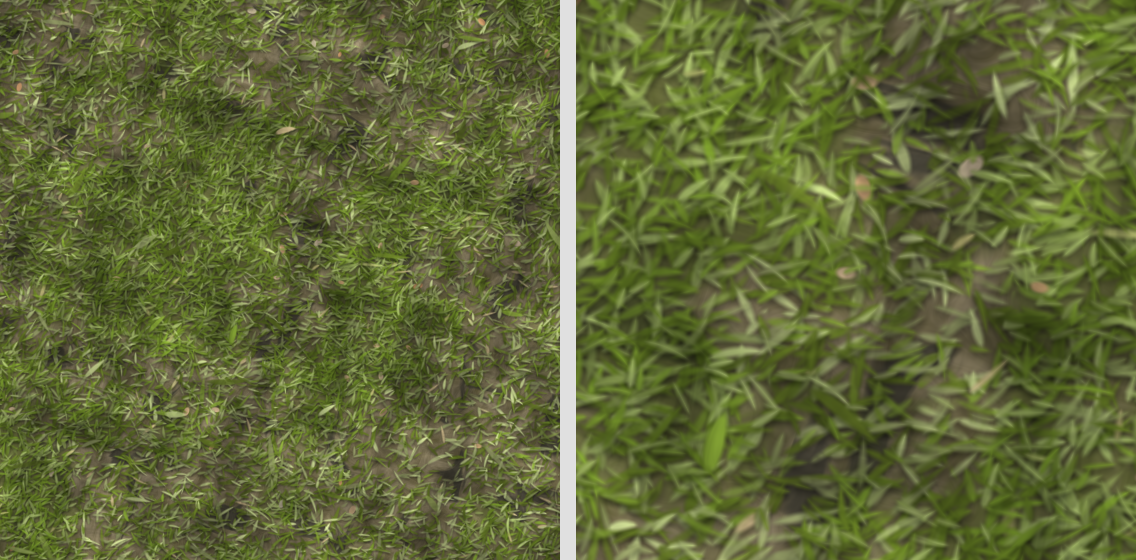
Left, the full canvas; right, a detail of the centre.
This texture is drawn by a Shadertoy shader. Its source:

```glsl
// Worn lawn seen from above: soft tangled grass over brown soil.
// Layers of jittered cells scatter tapered blades, which share colours in tufts
// and thin out on bare patches made of warped, layered sines.

vec4 hash4(vec3 p) {
    vec4 q = fract(p.xyzx * vec4(0.1031, 0.1030, 0.0973, 0.1099));
    q += dot(q, q.wzxy + 33.33);
    return fract((q.xxyz + q.yzzw) * q.zywx);
}

mat2 rotate(float a) {
    return mat2(cos(a), sin(a), -sin(a), cos(a));
}

// Layered sines, each octave turned and warped; roughly -1 to 1
float mottle(vec2 p) {
    float sum = 0.0, amp = 0.6;
    for (int i = 0; i < 5; i++) {
        p = rotate(1.1) * p * 1.75 + 2.7;
        p += 0.6 * sin(p.yx * 1.2);
        sum += amp * sin(p.x) * cos(p.y);
        amp *= 0.62;
    }
    return sum;
}

vec3 soilColor(vec2 p) {
    float grain = mottle(p * 42.0);
    vec3 soil = mix(vec3(0.31, 0.285, 0.19), vec3(0.48, 0.44, 0.35), 0.5 + 0.5 * grain);
    float clod = smoothstep(0.3, 0.65, mottle(p * 15.0 + 5.0));
    return mix(soil, vec3(0.19, 0.185, 0.16), 0.75 * clod);
}

// Dull, green, olive, pale and straw blades, picked by a random value
vec3 bladeColor(float pick, float lush) {
    vec3 c = mix(vec3(0.27, 0.32, 0.10), vec3(0.36, 0.43, 0.13), smoothstep(0.0, 0.28, pick));
    c = mix(c, vec3(0.46, 0.57, 0.18), smoothstep(0.28, 0.5, pick));
    c = mix(c, vec3(0.51, 0.54, 0.35), smoothstep(0.5, 0.6, pick));
    c = mix(c, vec3(0.72, 0.77, 0.52), smoothstep(0.7, 0.91, pick));
    c = mix(c, vec3(0.76, 0.68, 0.51), smoothstep(0.955, 0.975, pick));
    return mix(c, vec3(0.39, 0.53, 0.12), 0.32 * lush);
}

// Draws one layer of blades, each with a soft shadow below it
vec3 addBlades(vec3 col, vec2 p, float layer, float cells, float share, float lush, float flow) {
    vec2 g = p * cells + layer * vec2(7.31, 3.77);
    vec2 home = floor(g);
    for (int y = -1; y <= 1; y++)
    for (int x = -1; x <= 1; x++) {
        vec2 cell = home + vec2(x, y);
        vec4 place = hash4(vec3(cell, layer));
        vec4 look = hash4(vec3(cell + 91.0, layer + 40.0));
        float alive = smoothstep(0.0, 0.1, share - place.z);
        if (alive <= 0.0) continue;

        float angle = 0.35 + flow + (place.w + look.x - 1.0) * 1.9;
        vec2 q = (g - cell - place.xy) / cells * rotate(angle);
        float halfLength = mix(0.4, 0.92, look.y * look.y) / cells;
        float t = q.x / halfLength;
        if (abs(t) > 1.0) continue;

        q.y += (look.z - 0.5) * 0.26 * halfLength * t * t;
        float halfWidth = mix(0.06, 0.115, place.w) / cells * (1.0 - t * t) * (1.0 - 0.3 * t);
        float d = abs(q.y) - halfWidth;
        float tip = alive * (1.0 - smoothstep(0.6, 1.0, abs(t)));
        float shadow = abs(q.y + 0.0025 * cos(angle)) - halfWidth;
        col *= 1.0 - 0.17 * tip * (1.0 - smoothstep(-0.002, 0.004, shadow));

        // Blades of one tuft lean towards the same colour
        float tuft = 0.5 + 0.5 * sin(cell.x * 27.0 / cells + 2.0 * sin(cell.y * 31.0 / cells));
        vec3 tint = bladeColor(mix(look.w, tuft, 0.12), lush);
        tint *= 0.96 + 0.10 * t;
        float cover = tip * (1.0 - smoothstep(-0.0022, 0.0019, d));
        col = mix(col, tint, mix(0.65, 1.0, look.z) * cover);
    }
    return col;
}

// Sparse rounded pebbles and dry leaf scraps
vec3 addPebbles(vec3 col, vec2 p) {
    vec2 g = p * 17.0;
    vec2 cell = floor(g);
    vec4 h = hash4(vec3(cell, 77.0));
    vec2 q = (g - cell - 0.3 - 0.4 * h.xy) * rotate(h.w * 6.28);
    float d = length(q * vec2(1.0, 1.7)) - 0.08 - 0.07 * h.x;
    vec3 tint = mix(vec3(0.70, 0.50, 0.33), vec3(0.66, 0.62, 0.54), h.y);
    float cover = step(h.z, 0.12) * (1.0 - smoothstep(-0.04, 0.04, d));
    return mix(col, tint * (1.0 + 1.2 * q.y), 0.85 * cover);
}

void mainImage(out vec4 fragColor, in vec2 fragCoord) {
    vec2 p = fragCoord / iResolution.y;

    // Bare ground gathers in a broad band at the lower right
    float patches = mottle(p * 4.0 + 1.4) + 0.8 * mottle(p * 14.0);
    float band = smoothstep(0.22, 0.0, abs(p.x - 0.82 - 0.25 * (p.y - 0.3)));
    band *= 1.0 - smoothstep(0.4, 0.75, p.y);
    float growth = clamp(0.88 + 0.42 * patches - 0.42 * band, 0.16, 1.1);
    float lush = smoothstep(0.7, 1.1, growth);
    float flow = 0.35 * sin(p.x * 9.0 + 2.0 * sin(p.y * 7.0));

    vec3 col = soilColor(p);
    col = mix(col, vec3(0.28, 0.32, 0.13), 0.6 * lush);

    // Short turf, pebbles half sunk in it, then long blades on top
    for (int i = 0; i < 13; i++) {
        float layer = float(i);
        if (i == 9) col = addPebbles(col, p);
        col = addBlades(col, p, layer, 28.0 + 1.6 * layer, growth * 0.87, lush, flow);
    }
    col = addBlades(col, p, 20.0, 19.0, 0.18, 0.0, flow);

    // Uneven light: broad patches and the hollows between tufts
    col *= 1.04 + 0.19 * mottle(p * 8.0 + 3.0) + 0.25 * mottle(p * 21.0 + 8.0);
    fragColor = vec4(col, 1.0);
}
```
